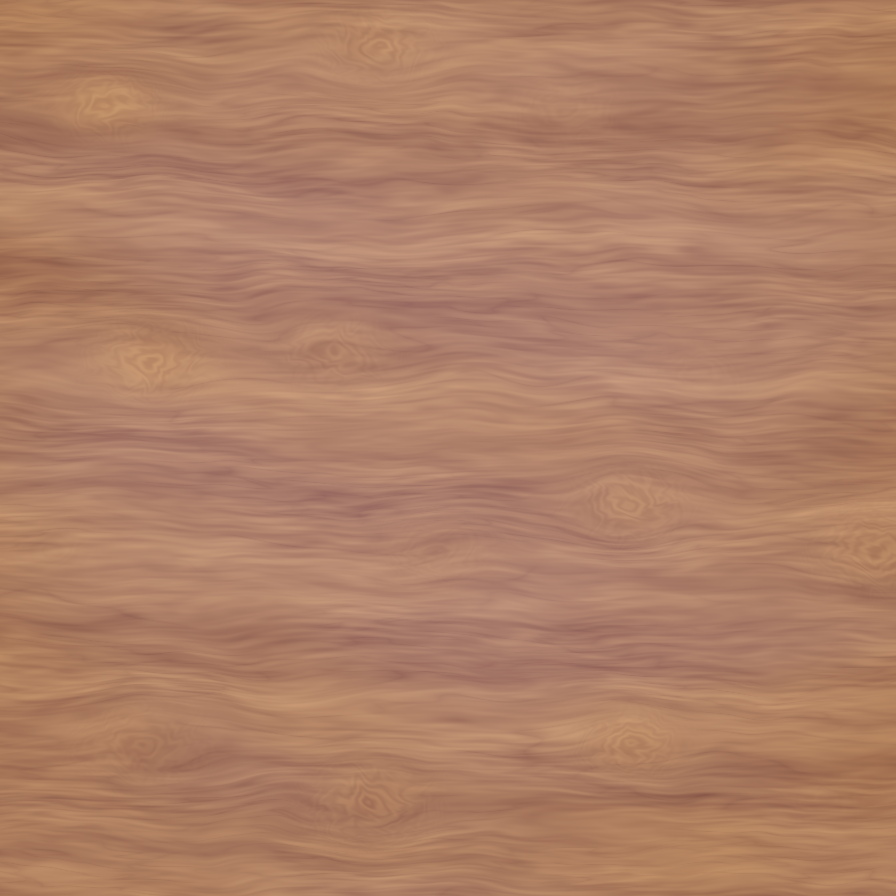
Reproduce this texture procedurally as a WebGL 2 fragment shader.

```glsl
#version 300 es
precision highp float;

uniform vec2 u_resolution;
out vec4 fragColor;

const vec3 DARK_GRAIN = vec3(0.55, 0.36, 0.315);
const vec3 LIGHT_GRAIN = vec3(0.80, 0.62, 0.475);
const vec3 WARM_SHIFT = vec3(0.005, -0.006, -0.05);
const vec2 KNOT_GRID = vec2(3.5, 4.0);

vec3 hash3(vec2 cell) {
    vec3 h = fract(cell.xyx * vec3(0.1031, 0.1030, 0.0973));
    h += dot(h, h.yxz + 33.33);
    return fract((h.xxy + h.yzz) * h.zyx);
}

// Warped sines, each layer turned and finer than the last
float layeredSines(vec2 p, int layers, float gain) {
    const mat2 turn = mat2(0.8, 0.6, -0.6, 0.8);
    float sum = 0.0;
    float amplitude = 0.5;
    for (int i = 0; i < layers; i++) {
        p += 0.55 * sin(p.yx * vec2(0.7, 0.9) + vec2(1.7, 4.1) * float(i));
        sum += amplitude * sin(p.y + 1.2 * sin(p.x * 0.8 + float(i)));
        p = turn * p * 1.8 + vec2(3.1, 7.7);
        amplitude *= gain;
    }
    return sum;
}

// Thin dark lines along the zero contours of a stretched field
float veinLines(vec2 p, vec2 stretch, float seed, float sharpness) {
    float field = layeredSines(p * stretch + seed, 3, 0.6);
    float patches = layeredSines(p * vec2(11.0, 32.0) + seed * 0.3, 2, 0.6);
    return pow(max(1.0 - abs(field), 0.0), sharpness) * smoothstep(-0.15, 0.55, patches);
}

// Cellular knots: x = grain displacement, y = halo, z = ring pattern
vec3 knots(vec2 p, float wobble) {
    vec3 result = vec3(0.0);
    vec2 home = floor(p * KNOT_GRID);
    for (int j = -1; j <= 1; j++) {
        for (int i = -1; i <= 1; i++) {
            vec2 cell = home + vec2(i, j);
            vec3 rnd = hash3(cell + 17.0);
            vec2 center = (cell + 0.2 + 0.6 * rnd.xy) / KNOT_GRID;
            vec2 delta = p - center;
            float size = mix(0.055, 0.075, rnd.z);
            float strength = smoothstep(-0.1, 0.5, fract(rnd.z * 7.3 + rnd.x));
            float d = length(delta * vec2(1.0, 1.6)) / size;
            float ringRadius = d * (1.0 + 0.25 * wobble) + 0.13 * wobble;
            float halo = strength * exp(-1.6 * d * d);
            float rings = sin(ringRadius * 27.0 + rnd.y * 6.3);
            float eye = exp(-60.0 * ringRadius * ringRadius);
            result.x -= delta.y * 0.75 * strength * exp(-0.7 * d * d);
            result.y += halo;
            result.z += halo * (rings - 1.2 * eye);
        }
    }
    return result;
}

// Horizontal grain tone: soft bands, streaks, dark veins and fine fibres
float grainTone(vec2 p, float calm) {
    float bands = layeredSines(p * vec2(4.0, 34.0), 4, 0.6);
    float streaks = layeredSines(p * vec2(15.0, 125.0) + 11.0, 4, 0.72);
    float veins = veinLines(p, vec2(12.0, 85.0), 29.0, 8.0);
    float fineVeins = veinLines(p, vec2(26.0, 210.0), 83.0, 5.0);
    float fibres = layeredSines(p * vec2(40.0, 520.0) + 47.0, 2, 0.8);
    float fibrePatches = 0.65 + 0.6 * layeredSines(p * vec2(10.0, 45.0) + 71.0, 2, 0.6);
    float detail = 0.15 * streaks - 0.17 * veins - 0.13 * fineVeins;
    detail += 0.13 * fibres * fibrePatches;
    return 0.545 + 0.18 * bands + detail * calm;
}

void main() {
    vec2 uv = gl_FragCoord.xy / u_resolution;
    vec2 p = gl_FragCoord.xy / u_resolution.y;

    // Bend the grain gently, then spread it around each knot
    float wobble = layeredSines(p * vec2(50.0, 75.0), 4, 0.65);
    vec3 knot = knots(p, wobble);
    float wave = layeredSines(p * vec2(15.0, 21.0) + 3.0, 3, 0.5);
    vec2 grain = p + vec2(0.0, knot.x + 0.009 * wave);

    float calm = 1.0 - 0.35 * min(knot.y, 1.0);
    float tone = grainTone(grain, calm) + 0.10 * knot.y + 0.10 * knot.z;
    vec3 color = mix(DARK_GRAIN, LIGHT_GRAIN, clamp(tone, 0.0, 1.0));

    // Paler, pinker middle and warmer outer parts
    float edge = smoothstep(0.15, 0.75, length(uv - vec2(0.5, 0.55)));
    float hue = layeredSines(grain * vec2(5.0, 17.0) + 61.0, 3, 0.6);
    color += WARM_SHIFT * (edge - 0.35 + 0.4 * hue + 0.4 * knot.y);
    color += 0.012 - 0.03 * edge;

    fragColor = vec4(color, 1.0);
}
```
